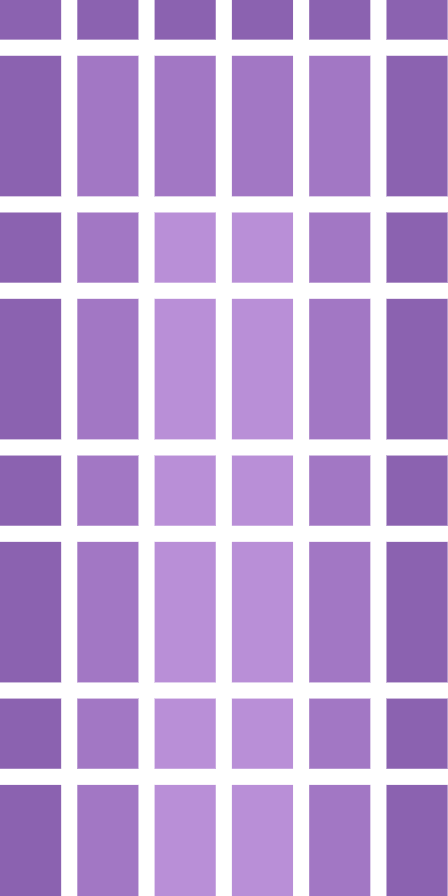
Write a Shadertoy shader that draws this background.

```glsl
// Purple tiles on white: six equal columns crossed by alternating short and tall rows.
// Each tile takes its shade from its ring, counted inward from the left, right and top
// sides; repeats come from floor and tile edges are smoothed by distance.

const float COLUMNS = 6.0;
// Lengths are in canvas widths; a cell is a tile plus half a gap on every side.
const float GAP = 0.0360;
const float COLUMN_CELL = 0.17253;
const float SHORT_CELL = 0.1927;
const float TALL_CELL = 0.3498;
const float TOP_OFFSET = 0.0862;

const vec3 WHITE = vec3(1.0);
const vec3 DARK_PURPLE = vec3(0.547, 0.386, 0.692);
const vec3 MID_PURPLE = vec3(0.635, 0.467, 0.769);
const vec3 LIGHT_PURPLE = vec3(0.725, 0.561, 0.845);

// Signed distance to an axis-aligned box, negative inside
float boxDistance(vec2 p, vec2 halfSize) {
    vec2 d = abs(p) - halfSize;
    return length(max(d, 0.0)) + min(max(d.x, d.y), 0.0);
}

// Shade for a ring: 0 is the outer frame, 2 and above the centre
vec3 ringColor(float ring) {
    vec3 color = mix(DARK_PURPLE, MID_PURPLE, step(0.5, ring));
    return mix(color, LIGHT_PURPLE, step(1.5, ring));
}

void mainImage(out vec4 fragColor, in vec2 fragCoord) {
    float pixel = 1.0 / iResolution.x;
    // Position from the upper left corner, with y pointing down
    vec2 p = vec2(fragCoord.x, iResolution.y - fragCoord.y) * pixel;
    p += vec2(0.5 * GAP, TOP_OFFSET);

    // Column repeat
    float column = floor(p.x / COLUMN_CELL);

    // Row repeat: one short and one tall cell per period
    float period = SHORT_CELL + TALL_CELL;
    float pair = floor(p.y / period);
    float y = p.y - pair * period;
    float isTall = step(SHORT_CELL, y);
    float row = 2.0 * pair + isTall;

    // Tile coverage within its cell
    vec2 cellSize = vec2(COLUMN_CELL, mix(SHORT_CELL, TALL_CELL, isTall));
    vec2 local = vec2(p.x - column * COLUMN_CELL, y - isTall * SHORT_CELL);
    float dist = boxDistance(local - 0.5 * cellSize, 0.5 * (cellSize - GAP));
    float coverage = clamp(0.5 - dist / pixel, 0.0, 1.0);

    // Ring shading on the white ground
    float ring = min(row, min(column, COLUMNS - 1.0 - column));
    fragColor = vec4(mix(WHITE, ringColor(ring), coverage), 1.0);
}
```
